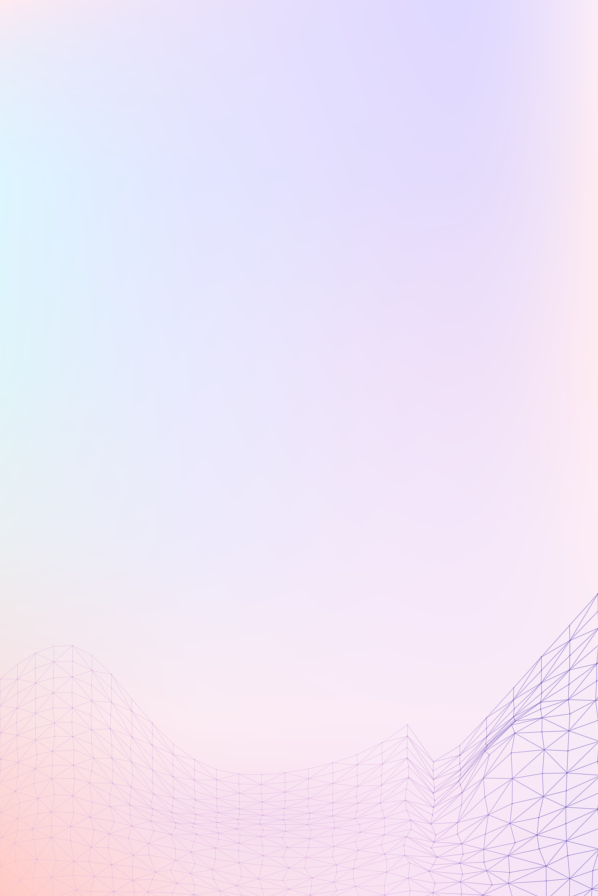
A Shadertoy shader for this background:

```glsl
// Pastel sky with a pale wireframe landscape along the bottom edge.
// The sky blends four vertical colour ramps; the mesh is a loop over triangle
// cells whose vertices follow a height profile, shifted by gradient noise.

const float COLUMNS = 26.0;
const float ROWS = 18.0;
const float NARROWING = 0.75;        // column width at the left, relative to the mean
const float MESH_CEILING = 0.38;     // nothing is drawn above this height
const float MESH_FLOOR = -0.025;     // height of the nearest row
const float VALLEY = 0.135;          // height of the farthest row, without hills
const float LINE_HALF_WIDTH = 0.0005;
const float JITTER = 0.45;           // vertex scatter, in cells
const float ROLL = 0.035;            // strength of the uneven ground
const float BAND_HEIGHT = 0.085;     // rows crowd together here in the valley
const float ROSE_OPACITY = 0.21;
const float VIOLET_OPACITY = 0.42;
const vec3 ROSE_LINE = vec3(0.86, 0.68, 0.87);
const vec3 VIOLET_LINE = vec3(0.53, 0.46, 0.79);
const vec3 CORNER_GLOW = vec3(1.0, 0.92, 0.94);
const vec3 VALLEY_MIST = vec3(0.955, 0.84, 0.945);

// Sky ramps from bottom to top, at four positions across the canvas
const int STOPS = 6;
const vec3 LEFT_RAMP[STOPS] = vec3[STOPS](
    vec3(1.0, 0.79, 0.77), vec3(0.98, 0.88, 0.89), vec3(0.92, 0.94, 0.95),
    vec3(0.875, 0.96, 0.98), vec3(0.87, 0.965, 1.0), vec3(0.92, 0.92, 0.98));
const vec3 INNER_LEFT_RAMP[STOPS] = vec3[STOPS](
    vec3(0.98, 0.87, 0.90), vec3(0.985, 0.925, 0.955), vec3(0.93, 0.92, 0.985),
    vec3(0.91, 0.915, 0.995), vec3(0.89, 0.90, 1.0), vec3(0.91, 0.885, 0.99));
const vec3 INNER_RIGHT_RAMP[STOPS] = vec3[STOPS](
    vec3(0.97, 0.89, 0.96), vec3(0.98, 0.92, 0.97), vec3(0.96, 0.905, 0.98),
    vec3(0.94, 0.88, 0.975), vec3(0.895, 0.86, 0.99), vec3(0.875, 0.85, 1.0));
const vec3 RIGHT_RAMP[STOPS] = vec3[STOPS](
    vec3(0.95, 0.89, 0.97), vec3(0.97, 0.92, 0.97), vec3(0.99, 0.93, 0.96),
    vec3(1.0, 0.925, 0.945), vec3(1.0, 0.925, 0.945), vec3(0.99, 0.93, 0.97));

vec2 hash2(vec2 p) {
    vec3 q = fract(p.xyx * vec3(0.1031, 0.1030, 0.0973));
    q += dot(q, q.yzx + 33.33);
    return fract((q.xx + q.yz) * q.zy) * 2.0 - 1.0;
}

float gradientNoise(vec2 p) {
    vec2 i = floor(p), f = fract(p);
    vec2 w = f * f * f * (f * (f * 6.0 - 15.0) + 10.0);
    vec2 e = vec2(0.0, 1.0);
    float low = mix(dot(hash2(i), f), dot(hash2(i + e.yx), f - e.yx), w.x);
    float high = mix(dot(hash2(i + e), f - e), dot(hash2(i + e.yy), f - e.yy), w.x);
    return mix(low, high, w.y);
}

float bell(float x, float width) {
    return exp(-x * x / (width * width));
}

vec3 rampColor(vec3 ramp[STOPS], float t) {
    float s = clamp(t, 0.0, 1.0) * float(STOPS - 1);
    int i = min(int(s), STOPS - 2);
    return mix(ramp[i], ramp[i + 1], s - float(i));
}

vec3 skyColor(vec2 uv) {
    vec3 col = rampColor(LEFT_RAMP, uv.y);
    float inner = pow(clamp(uv.x / 0.33, 0.0, 1.0), 0.85);
    col = mix(col, rampColor(INNER_LEFT_RAMP, uv.y), inner);
    col = mix(col, rampColor(INNER_RIGHT_RAMP, uv.y), smoothstep(0.25, 0.78, uv.x));
    float edge = clamp((uv.x - 0.75) / 0.25, 0.0, 1.0);
    col = mix(col, rampColor(RIGHT_RAMP, uv.y), pow(edge, 2.0));
    // Lilac mist in the valley, warm glow in the upper left corner
    col = mix(col, VALLEY_MIST, 0.45 * bell(uv.x - 0.42, 0.25) * bell(uv.y - BAND_HEIGHT, 0.05));
    return mix(col, CORNER_GLOW, exp(-6.0 * uv.x - 25.0 * (1.0 - uv.y)));
}

// Skyline: left hill, small sharp peak, right mountain
float skyline(float x) {
    float hill = 0.145 * bell(x - 0.11, x < 0.11 ? 0.20 : 0.15);
    float peak = 0.058 * exp(-abs(x - 0.685) / (x < 0.685 ? 0.10 : 0.03));
    float mountain = 0.75 * max(x - 0.73, 0.0);
    return VALLEY + hill + peak + mountain;
}

// Columns widen to the right: position across the canvas, and its inverse
float columnToX(float column) {
    float s = column / COLUMNS;
    return s * mix(NARROWING, 1.0, s);
}

float xToColumn(float x) {
    float widening = 1.0 - NARROWING;
    float root = sqrt(NARROWING * NARROWING + 4.0 * widening * x);
    return COLUMNS * (root - NARROWING) / (2.0 * widening);
}

// Canvas position of a mesh vertex, from its column and row
vec2 meshVertex(vec2 cell) {
    float depth = cell.y / ROWS;
    vec2 scatter = hash2(cell + 17.0) * JITTER * (1.0 - depth);
    float x = columnToX(cell.x + 0.6 * scatter.x);
    float y = mix(MESH_FLOOR, skyline(x), depth + 0.5 * scatter.y / ROWS);
    // Nearer ridge on the right, and rolling ground that calms at the skyline
    y += 0.055 * bell(x - 0.85, 0.085) * bell(depth - 0.6, 0.18);
    y += ROLL * gradientNoise(vec2(x * 5.0, depth * 3.0)) * (1.0 - depth);
    // Rows crowd into a band across the valley
    float crowding = 0.5 * bell(x - 0.4, 0.25) * bell(y - BAND_HEIGHT, 0.045);
    return vec2(x, mix(y, BAND_HEIGHT, crowding));
}

float lineCoverage(vec2 p, vec2 a, vec2 b, float pixel) {
    vec2 ap = p - a, ab = b - a;
    float d = length(ap - ab * clamp(dot(ap, ab) / dot(ab, ab), 0.0, 1.0));
    return 1.0 - smoothstep(LINE_HALF_WIDTH - 0.5 * pixel, LINE_HALF_WIDTH + 0.7 * pixel, d);
}

// Combined ink of all mesh lines near a point
float meshInk(vec2 uv, vec2 scale, float opacity, float pixel) {
    vec2 p = uv * scale;
    float clear = 1.0;
    for (float offset = -1.0; offset <= 1.0; offset++) {
        float column = floor(xToColumn(uv.x)) + offset;
        vec2 a = meshVertex(vec2(column, 0.0)) * scale;
        vec2 b = meshVertex(vec2(column + 1.0, 0.0)) * scale;
        for (float row = 0.0; row <= ROWS; row++) {
            clear *= 1.0 - opacity * lineCoverage(p, a, b, pixel);
            if (row == ROWS) break;
            vec2 c = meshVertex(vec2(column, row + 1.0)) * scale;
            vec2 d = meshVertex(vec2(column + 1.0, row + 1.0)) * scale;
            bool rising = mod(column + row, 2.0) < 0.5;
            clear *= 1.0 - opacity * lineCoverage(p, a, c, pixel);
            clear *= 1.0 - opacity * lineCoverage(p, rising ? a : b, rising ? d : c, pixel);
            a = c;
            b = d;
        }
    }
    return 1.0 - clear;
}

void mainImage(out vec4 fragColor, in vec2 fragCoord) {
    vec2 uv = fragCoord / iResolution.xy;
    vec3 col = skyColor(uv);
    if (uv.y < MESH_CEILING) {
        float violet = smoothstep(0.6, 0.95, uv.x);
        float opacity = mix(ROSE_OPACITY, VIOLET_OPACITY, violet);
        opacity *= smoothstep(-0.15, 0.25, uv.x + uv.y);
        vec2 scale = vec2(iResolution.x / iResolution.y, 1.0);
        float ink = meshInk(uv, scale, opacity, 1.0 / iResolution.y);
        col = mix(col, mix(ROSE_LINE, VIOLET_LINE, violet), ink);
    }
    fragColor = vec4(col, 1.0);
}
```
